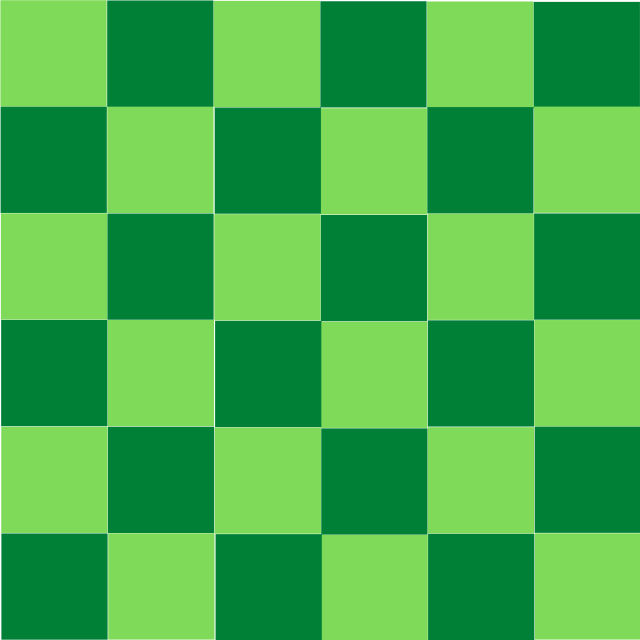
A WebGL 1 fragment shader for this pattern:

```glsl
precision highp float;

// A six by six checkerboard of light and dark green tiles on white.
// Each tile is a box nudged slightly out of place, so thin pale seams of
// varying strength show between neighbours and along the canvas edges.

uniform vec2 u_resolution;

const float TILES = 6.0;

float hash(vec2 p) {
  return fract(sin(dot(p, vec2(12.99, 78.23))) * 437.58);
}

// Misplacement of a tile, in tile widths
vec2 tileNudge(vec2 cell) {
  float fromTop = TILES - 1.0 - cell.y;
  float isDark = 1.0 - mod(cell.x + cell.y, 2.0);
  float isThirdColumn = 1.0 - step(0.5, abs(cell.x - 2.0));

  // Rows drift right towards the bottom; dark tiles in column three more so
  float right = 0.002 + 0.002 * fromTop + 0.006 * isDark * isThirdColumn;

  // Middle columns sag; the top row tilts down to the right
  float sag = 0.016 * exp(-pow(abs(cell.x - 2.8), 2.0)) - 0.002;
  float down = mix(0.003 * cell.x, sag, step(0.5, fromTop));

  float jitter = 0.002 * (hash(cell) - 0.5);
  return vec2(right, -down) + jitter;
}

// Antialiased coverage of a tile, with a hairline gap around it
float tileCoverage(vec2 offset, vec2 pixel) {
  vec2 edge = clamp((0.498 - abs(offset)) / pixel + 0.5, 0.0, 1.0);
  return edge.x * edge.y;
}

void main() {
  vec2 p = gl_FragCoord.xy / u_resolution * TILES;
  vec2 pixel = TILES / u_resolution;
  vec3 lightGreen = vec3(0.494, 0.855, 0.345);
  vec3 darkGreen = vec3(0.0, 0.502, 0.212);

  // Gather the tiles around this point; white fills what they leave open
  vec3 color = vec3(0.0);
  float open = 1.0;
  for (int j = -1; j <= 1; j++) {
    for (int i = -1; i <= 1; i++) {
      vec2 cell = floor(p) + vec2(float(i), float(j));
      if (min(cell.x, cell.y) < 0.0 || max(cell.x, cell.y) >= TILES) continue;
      vec2 offset = p - cell - 0.5 - tileNudge(cell);
      float cover = min(tileCoverage(offset, pixel), open);
      color += cover * mix(darkGreen, lightGreen, mod(cell.x + cell.y, 2.0));
      open -= cover;
    }
  }
  gl_FragColor = vec4(color + open, 1.0);
}
```
